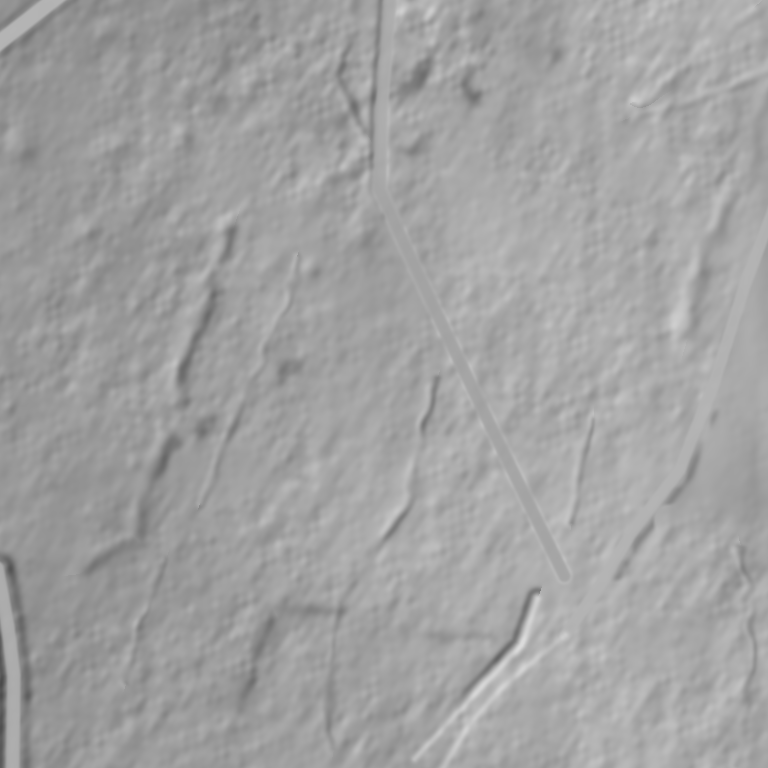
Reproduce this texture map procedurally as a WebGL 2 fragment shader.

```glsl
#version 300 es
precision highp float;
// Grey shaded relief of rough ground crossed by roads, tracks and gullies.
// Slanted noise is lit from the upper left by a finite difference;
// signed distances to polylines tint the roads, banks and creases.
uniform vec2 u_resolution;
out vec4 outColor;

const float WEST_TONE = .586;
const float EAST_TONE = .676;
const float ROUGHNESS = .115;
const float MOTTLE = .06;
const float STREAKS = .06;
const float WOBBLE = .012;
const float LIGHT_STEP = .0042;
const vec2 LIGHT = vec2(-.75, .66);

// x, y, radius
const vec3 KNOLLS[8] = vec3[8](
  vec3(.029, .806, .016), vec3(.137, .959, .013), vec3(.114, .7, .014),
  vec3(.469, .691, .018), vec3(.297, .706, .012), vec3(.237, .825, .011),
  vec3(.176, .398, .01), vec3(.403, .65, .013));
const vec3 HOLLOWS[9] = vec3[9](
  vec3(.424, .838, .026), vec3(.545, .882, .026), vec3(.718, .93, .022),
  vec3(.618, .868, .017), vec3(.54, .798, .02), vec3(.645, .968, .021),
  vec3(.285, .857, .015), vec3(.37, .523, .02), vec3(.276, .438, .017));

float hash(vec2 c) {
  vec3 q = fract(c.xyx * .1031);
  q += dot(q, q.yzx + 33.33);
  return fract((q.x + q.y) * q.z);
}

float noise(vec2 p) {
  vec2 i = floor(p), f = p - i;
  f = f * f * (3. - 2. * f);
  return mix(mix(hash(i), hash(i + vec2(1, 0)), f.x),
             mix(hash(i + vec2(0, 1)), hash(i + 1.), f.x), f.y);
}

// Height with its grain drawn out toward the upper right
float ground(vec2 p) {
  vec2 q = vec2(dot(p, vec2(.4, .6)), dot(p, vec2(.83, -.55)));
  return noise(q * 28. + 7.) * .75 + noise(q * 60. + 91.) * .7 + noise(q.yx * 125. + 40.) * .35;
}

float nearer(float a, float b) { return abs(a) < abs(b) ? a : b; }

// Signed distance, positive on the left of travel
float seg(vec2 p, vec2 a, vec2 b) {
  vec2 v = b - a, w = p - a;
  float d = length(w - v * clamp(dot(w, v) / dot(v, v), 0., 1.));
  return v.x * w.y < v.y * w.x ? -d : d;
}

float path(vec2 p, vec2 a, vec2 b, vec2 c, vec2 d) {
  return nearer(nearer(seg(p, a, b), seg(p, b, c)), seg(p, c, d));
}

float strip(float d, float w) { return 1. - smoothstep(w - .0025, w + .0025, abs(d)); }
float crease(float d, float w) { return exp(-d * d / (w * w)); }

// Dark cut with a pale lip on its right
float cut(float d, float w, float dark, float pale) {
  return pale * crease(d + 1.8 * w, w) - dark * crease(d, w);
}

void main() {
  vec2 p = gl_FragCoord.xy / u_resolution;
  vec2 q = p + WOBBLE * (vec2(noise(p * 38.), noise(p * 38. + 50.)) - .5);
  float north = smoothstep(.7, .84, p.y);
  float grit = mix(.1, 1.8, noise(p * 31. + 9.));

  // Road lines
  vec2 bend = vec2(.521, .694), turn = vec2(.885, .388), fork = vec2(.736, .173);
  float mainRoad = nearer(path(p, vec2(.51, 1.02), vec2(.497, .857), vec2(.495, .753), bend),
    path(p, bend, vec2(.573, .583), vec2(.638, .447), vec2(.735, .25)));
  float eastRoad = nearer(path(p, vec2(1.01, .735), vec2(.97, .629), vec2(.931, .505), turn),
    path(p, turn, vec2(.82, .303), vec2(.78, .236), fork));
  float lowRoad = path(p, fork, vec2(.651, .102), vec2(.61, .055), vec2(.572, -.01));
  float spur = path(p, vec2(.7, .22), vec2(.679, .16), vec2(.608, .085), vec2(.54, .012));
  float cornerRoad = seg(p, vec2(-.02, .93), vec2(.085, 1.012));
  float westRoad = path(p, vec2(-.004, .26), vec2(.01, .185), vec2(.018, .12), vec2(.016, -.02));

  // Base tone, smooth flats and lit ground
  float tone = mix(WEST_TONE, EAST_TONE, smoothstep(0., .88, p.x + .1 * (.5 - p.y)));
  tone += MOTTLE * (noise(p * 6. + 20.) - .5);
  tone += STREAKS * p.x * (noise(q * vec2(48, 7)) - .5);
  float flats = smoothstep(0., .012, eastRoad) * smoothstep(.3, .36, p.y) * step(.75, p.x);
  tone -= .03 * flats;
  float slope = ground(p - LIGHT * LIGHT_STEP) - ground(p + LIGHT * LIGHT_STEP);
  float rough = mix(.4, 1.6, noise(p * 13.)) * (1. - .7 * flats);
  tone += ROUGHNESS * slope * rough * (1. + north * crease(p.x - .52, .17));

  for (int i = 0; i < 8; i++) {
    vec2 r = (p - KNOLLS[i].xy) / KNOLLS[i].z;
    tone += .19 * dot(r, LIGHT) * exp(-dot(r, r));
  }
  for (int i = 0; i < 9; i++) {
    vec2 r = (2. * q - p - HOLLOWS[i].xy) / HOLLOWS[i].z;
    tone -= grit * (.1 + .08 * dot(r, LIGHT)) * exp(-dot(r, r));
  }

  // Gullies and tracks
  vec2 mid = vec2(.224, .427), pool = vec2(.495, .284);
  float gully = nearer(path(q, vec2(.302, .7), vec2(.273, .609), vec2(.241, .518), mid),
    path(q, mid, vec2(.195, .362), vec2(.182, .297), vec2(.11, .262)));
  float cuts = cut(gully, .009, .13, .06);
  float brook = nearer(path(q, vec2(.57, .505), vec2(.553, .427), vec2(.536, .349), pool),
    path(q, pool, vec2(.443, .219), vec2(.436, .165), vec2(.43, .03)));
  cuts += cut(brook, .005, .12, .05) * mix(.4, 1., smoothstep(.18, .3, p.y));
  float hedge = path(q, vec2(.443, .208), vec2(.352, .208), vec2(.34, .15), vec2(.318, .08));
  hedge = nearer(hedge, seg(q, vec2(.525, .178), vec2(.635, .17)));
  cuts -= .065 * crease(hedge, .01);
  float track = path(q, vec2(.39, .665), vec2(.352, .557), vec2(.312, .479), vec2(.262, .345));
  cuts += cut(track - .005, .0045, .06, .05);

  // Eastern bank, ditches and northern clefts
  float bank = path(q, vec2(1.01, .885), vec2(.97, .759), vec2(.924, .674), vec2(.898, .56));
  cuts += cut(bank, .01, .085, .06);
  float ditch = path(q, vec2(.964, .29), vec2(.98, .235), vec2(.982, .15), vec2(.962, 0));
  ditch = nearer(ditch, seg(q, vec2(.77, .453), vec2(.746, .32)));
  ditch = nearer(ditch, seg(q, vec2(.212, .27), vec2(.162, .11)));
  cuts += cut(ditch, .0045, .07, .035);
  float cleft = nearer(seg(q, vec2(.472, 1.01), vec2(.443, .905)), seg(q, vec2(.443, .905), vec2(.475, .83)));
  cuts += cut(cleft, .006, .1, .03);
  float scarp = nearer(seg(q, vec2(1.01, .912), vec2(.82, .85)), seg(q, vec2(.975, .99), vec2(.83, .868)));
  cuts += cut(scarp - .01, .006, .035, .05);
  tone += cuts * grit;

  // Road surfaces and verges
  tone = mix(tone, mix(.638, .675, north), .85 * strip(mainRoad, .008));
  tone += .03 * crease(abs(mainRoad) - .009, .003) - .14 * north * crease(mainRoad + .012, .005);
  tone = mix(tone, .705, .85 * strip(eastRoad, .0075));
  tone -= .12 * crease(eastRoad - .015, .006) * smoothstep(1., 1.4, grit) * step(p.y, .5);
  tone += .1 * crease(lowRoad, .005) + .14 * crease(spur, .005);
  tone -= .2 * crease(spur + .011, .005) * smoothstep(.07, .12, p.y);
  tone = mix(tone, .72, .9 * strip(cornerRoad, .01)) - .07 * crease(abs(cornerRoad) - .016, .005);
  tone = mix(tone, .69, .9 * strip(westRoad, .009));
  tone -= .25 * crease(westRoad + .016, .006) + .12 * grit * crease(westRoad - .018, .007);

  outColor = vec4(vec3(clamp(tone, .15, .86)), 1);
}
```
